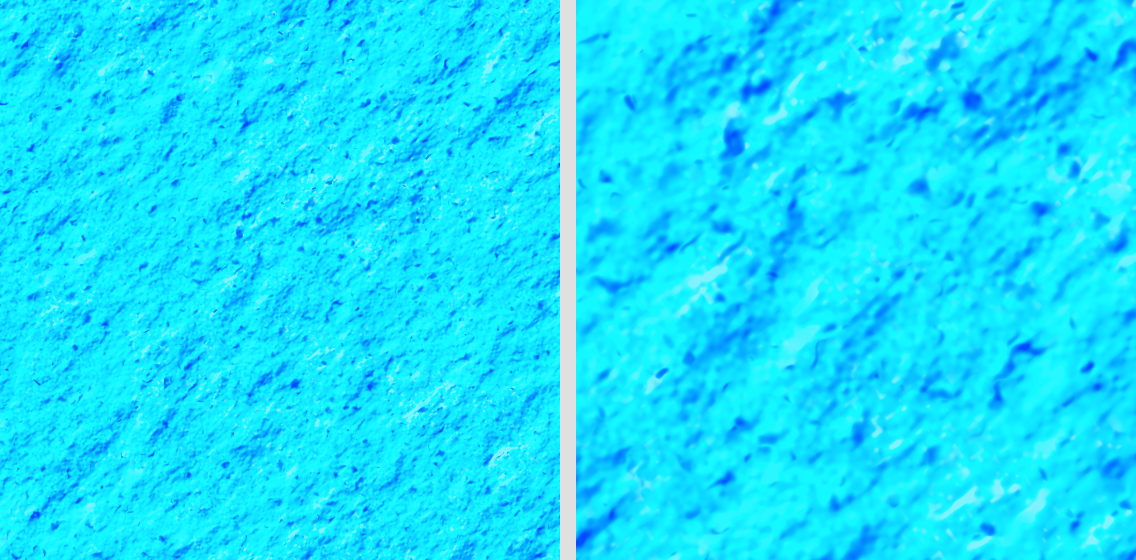
Left, the full canvas; right, a detail of the centre.
Write a WebGL 2 fragment shader that draws this texture map.

```glsl
#version 300 es
precision highp float;
// Rough cyan plaster: a slanted relief lit from one side, scattered with
// ragged blue pits that lean up to the right, and dusted with pale crumbs.
// Relief is a noise slope; pits are warped ellipses in three grid layers.

uniform vec2 u_resolution;
out vec4 fragColor;

// Colours
const vec3 DEEP = vec3(0.0, 0.30, 1.0);
const vec3 BRIGHT = vec3(0.068, 0.94, 1.0);
const vec3 CRUMB = vec3(0.62, 0.94, 1.0);

// Relief
const float SLANT = 0.75;         // lean of all features, radians
const float SLANT_SPREAD = 0.9;
const float BASE_TONE = 0.972;
const float RELIEF_FREQ = 15.0;
const float RELIEF_STEP = 0.004;
const float RELIEF_GAIN = 3.3;
const float SHADOW_START = 0.022; // slope beyond which shade deepens
const float SHADOW_GAIN = 7.0;
const float BROAD_GAIN = 0.03;
const float GRAIN_FREQ = 250.0;
const float GRAIN_GAIN = 0.17;

// Pits: cells across the canvas, short radius in cells, share of cells filled
const vec3 DENTS = vec3(21.0, 0.15, 0.50);
const vec3 PITS = vec3(32.0, 0.125, 0.46);
const vec3 PINHOLES = vec3(52.0, 0.13, 0.34);
const float DENT_DEPTH = 0.14;
const float PIT_DEPTH = 0.92;
const float PINHOLE_DEPTH = 0.50;
const float RIM_GAIN = 0.16;

vec3 hash3(vec2 cell) {
    vec3 h = fract(cell.xyx * vec3(0.1031, 0.1030, 0.0973));
    h += dot(h, h.yxz + 33.33);
    return fract((h.xxy + h.yzz) * h.zyx);
}

float noise(vec2 p) {
    vec2 cell = floor(p), f = fract(p);
    f = f * f * (3.0 - 2.0 * f);
    float low = mix(hash3(cell).x, hash3(cell + vec2(1, 0)).x, f.x);
    float high = mix(hash3(cell + vec2(0, 1)).x, hash3(cell + vec2(1, 1)).x, f.x);
    return mix(low, high, f.y);
}

// Coordinates along and across a direction
vec2 turn(vec2 p, float angle) {
    float c = cos(angle), s = sin(angle);
    return vec2(c * p.x + s * p.y, c * p.y - s * p.x);
}

float height(vec2 p) {
    vec2 q = turn(p, SLANT) * vec2(0.7, 1.0) * RELIEF_FREQ;
    float sum = 0.0, amplitude = 0.5;
    for (int i = 0; i < 5; i++) {
        sum += amplitude * noise(q);
        q = turn(q, 0.4) * 2.03 + 17.3;
        amplitude *= 0.52;
    }
    return sum;
}

// Push points about so that outlines turn ragged
vec2 warp(vec2 p) {
    vec2 q = turn(p, 0.5);
    vec2 coarse = vec2(noise(q * 70.0), noise(q * 70.0 + 40.0)) - 0.5;
    vec2 fine = vec2(noise(q * 170.0 + 8.0), noise(q * 170.0 + 90.0)) - 0.5;
    return p + 0.011 * coarse + 0.005 * fine;
}

// Deepest of the soft leaning ellipses around p
float pitLayer(vec2 p, vec3 layer, float seed) {
    vec2 q = p * layer.x, home = floor(q);
    float depth = 0.0;
    for (int y = -1; y <= 1; y++) {
        for (int x = -1; x <= 1; x++) {
            vec2 cell = home + vec2(x, y);
            vec3 place = hash3(cell + seed);
            vec3 shape = hash3(cell + seed + 71.7);
            float crowd = noise(cell / layer.x * 8.0 + seed);
            float present = step(place.z, layer.z * (0.55 + 0.9 * crowd));
            vec2 d = turn(q - cell - place.xy, SLANT + SLANT_SPREAD * (shape.x - 0.5));
            float radius = layer.y * mix(0.6, 1.25, shape.y);
            d /= radius * vec2(mix(1.0, 3.0, shape.z * shape.z), 1.0);
            float fade = exp(-pow(dot(d, d), 1.2));
            depth = max(depth, present * fade * mix(0.3, 1.0, fract(shape.y * 7.0)));
        }
    }
    return depth;
}

// Pale lit edges and fine specks, gathered in patches
float crumbs(vec2 p, float slope) {
    float patches = smoothstep(0.42, 0.78, 0.55 * noise(p * 11.0 + 4.0) + 0.45 * noise(p * 37.0));
    vec2 q = turn(p, 0.6) * GRAIN_FREQ;
    float speck = smoothstep(0.62, 0.92, 0.7 * noise(q) + 0.3 * noise(q * 0.47 + 31.0));
    float edge = smoothstep(0.028, 0.058, slope + 0.03 * (noise(q * 0.8 + 60.0) - 0.5));
    return clamp(edge * (0.2 + patches) + speck * patches, 0.0, 1.0);
}

void main() {
    vec2 p = gl_FragCoord.xy / min(u_resolution.x, u_resolution.y);

    // Lit relief, with steep shaded sides deepened
    vec2 towardLight = RELIEF_STEP * vec2(sin(SLANT), -cos(SLANT));
    float slope = height(p) - height(p + towardLight);
    float tone = BASE_TONE + RELIEF_GAIN * slope;
    tone -= SHADOW_GAIN * max(-slope - SHADOW_START, 0.0);

    // Faint drifts and patchy grain
    tone += BROAD_GAIN * (noise(p * 5.0 + 2.0) - 0.5);
    float roughness = smoothstep(0.25, 0.75, noise(p * 9.0 + 50.0));
    tone += GRAIN_GAIN * (0.35 + roughness) * (noise(turn(p, 0.3) * GRAIN_FREQ) - 0.5);

    // Ragged pits, each with a lit rim beside it
    vec2 ragged = warp(p);
    float pit = pitLayer(ragged, PITS, 19.0);
    float rim = max(pitLayer(ragged + 1.6 * towardLight, PITS, 19.0) - pit, 0.0);
    float pinhole = pitLayer(ragged, PINHOLES, 47.0);
    tone -= DENT_DEPTH * pitLayer(ragged, DENTS, 3.0);
    tone += RIM_GAIN * rim - max(PIT_DEPTH * pit, PINHOLE_DEPTH * pinhole);

    // Colour ramp, then crumbs on the raised parts
    tone = clamp(tone, 0.0, 1.05);
    vec3 color = mix(DEEP, BRIGHT, vec3(tone * tone, tone, tone));
    color = mix(color, CRUMB, 0.8 * crumbs(p, slope) * smoothstep(0.6, 0.95, tone));
    fragColor = vec4(color, 1.0);
}
```
